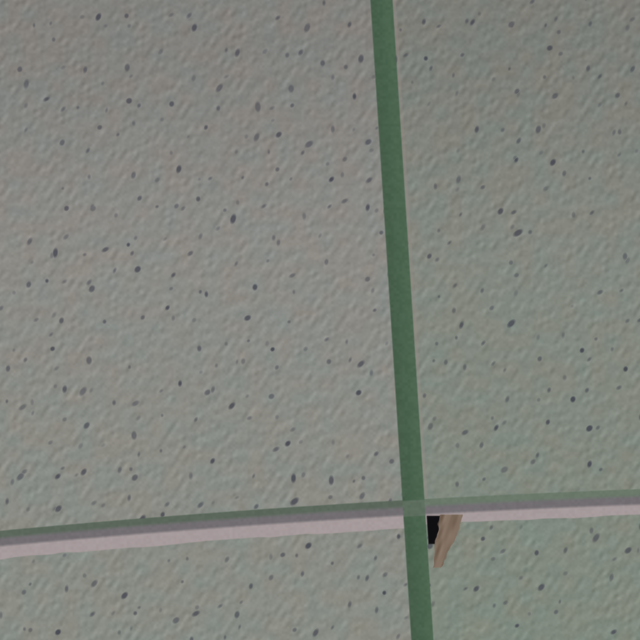
Write a three.js fragment shader that draws this pattern.

```glsl
// Speckled ceiling tiles divided by a green upright bar and a shaded crossing rail, with a chipped corner.
#define TILE_GREY vec3(0.535, 0.532, 0.515)
#define TILE_GREEN vec3(0.505, 0.540, 0.495)
#define BAR_GREEN vec3(0.275, 0.370, 0.290)
#define RAIL_GREEN vec3(0.385, 0.440, 0.385)
#define RAIL_SHADOW vec3(0.445, 0.430, 0.445)
#define RAIL_LIGHT vec3(0.650, 0.605, 0.610)
#define SPECK_DARK vec3(0.250, 0.255, 0.300)
#define CHIP_BROWN vec3(0.480, 0.415, 0.360)
#define BAR_HALF_WIDTH 0.0172
#define SOFT 0.0018
#define GRAIN 0.055

varying vec2 vUv;

float hash(vec2 p) {
  return fract(sin(dot(p, vec2(127.1, 311.7))) * 43758.5453);
}

float noise(vec2 p) {
  vec2 i = floor(p), f = fract(p);
  f = f * f * (3.0 - 2.0 * f);
  return mix(mix(hash(i), hash(i + vec2(1.0, 0.0)), f.x),
             mix(hash(i + vec2(0.0, 1.0)), hash(i + vec2(1.0, 1.0)), f.x), f.y);
}

vec2 rotate(vec2 p, float a) {
  float c = cos(a), s = sin(a);
  return vec2(c * p.x + s * p.y, c * p.y - s * p.x);
}

// 1 between two bounds, with soft edges
float band(float x, float lo, float hi) {
  return smoothstep(lo - SOFT, lo + SOFT, x) * (1.0 - smoothstep(hi - SOFT, hi + SOFT, x));
}

// One slanted oval fleck in some cells of a jittered grid
float specks(vec2 p, float cells, float chance, float size, float seed) {
  vec2 id = floor(p * cells) + seed;
  vec2 jitter = vec2(hash(id), hash(id + 17.3));
  vec2 d = (fract(p * cells) - mix(vec2(0.15), vec2(0.85), jitter)) / cells;
  d = rotate(d, 1.05 + 1.1 * (hash(id + 5.7) - 0.5));
  float grow = size * mix(0.7, 1.25, hash(id + 9.1));
  float r = length(d / vec2(mix(1.1, 1.9, hash(id + 3.9)), 1.0));
  float tone = mix(0.45, 1.0, hash(id + 23.5));
  return step(hash(id + 41.2), chance) * tone * (1.0 - smoothstep(grow - SOFT, grow + SOFT, r));
}

vec3 tile(vec2 p, float side) {
  float green = clamp(0.15 + 0.5 * side + 0.7 * (0.45 - p.y), 0.0, 1.0);
  vec3 col = mix(TILE_GREY, TILE_GREEN, green);
  col *= 1.02 - 0.07 * smoothstep(0.55, 1.0, p.y) - 0.03 * side;

  // Embossed grain, lit from one side, with faint colour mottling
  vec2 g = rotate(p, 1.0) * vec2(95.0, 150.0);
  float relief = noise(g) - noise(g + vec2(0.25, 0.75));
  col += GRAIN * relief + 0.025 * (noise(p * 260.0) - 0.5);
  float mottle = noise(p * 45.0 + 8.0) - 0.5;
  col += mottle * vec3(0.022, -0.008, -0.016);

  float bold = specks(p, 17.0, 0.60, 0.0033, 2.0);
  float faint = specks(p + 0.013, 24.0, 0.60, 0.0023, 61.0);
  return mix(col, SPECK_DARK, max(0.85 * bold, 0.55 * faint));
}

void main() {
  vec2 p = vUv;
  float across = p.x - (0.660 - 0.064 * p.y);
  float below = 0.1706 + 0.094 * p.x - 0.0289 * p.x * p.x - p.y;
  float side = step(0.0, across);
  float fine = noise(p * 230.0) - 0.5;

  vec3 col = tile(p, side);

  // Crossing rail: green lip, violet shadow, pale lower edge
  vec3 lip = mix(RAIL_GREEN * 0.92, RAIL_GREEN * 1.07, side);
  vec3 rail = mix(lip, RAIL_SHADOW, smoothstep(0.007, 0.015, below));
  rail = mix(rail, RAIL_LIGHT, smoothstep(0.021, 0.027, below));
  float railEnd = 0.044 - 0.004 * side + 0.003 * (noise(p * 40.0) - 0.5);
  col = mix(col, rail + 0.025 * fine, band(below, 0.0, railEnd));

  // Upright bar with a warm fringe, paler where the rail meets it
  float fringe = band(across, BAR_HALF_WIDTH, BAR_HALF_WIDTH + 0.005);
  col = mix(col, vec3(0.57, 0.54, 0.51), 0.45 * fringe * (1.0 - step(0.0, below)));
  vec3 bar = BAR_GREEN * (1.0 + 0.08 * smoothstep(-BAR_HALF_WIDTH, BAR_HALF_WIDTH, across));
  bar = mix(bar, RAIL_GREEN, 0.8 * band(below, 0.001, 0.026));
  col = mix(col, bar + 0.03 * fine, band(across, -BAR_HALF_WIDTH, BAR_HALF_WIDTH));

  // Dark gap at the broken corner
  float gap = band(across, BAR_HALF_WIDTH + 0.002, 0.047) * band(p.y, 0.150, 0.194);
  col = mix(col, vec3(0.06, 0.055, 0.065), gap);

  // Torn brown flake, tapering downward
  float t = clamp((p.y - 0.113) / 0.082, 0.0, 1.0);
  float halfWidth = mix(0.007, 0.018, t) + 0.006 * (noise(p * 110.0) - 0.5);
  float offset = abs(p.x - mix(0.683, 0.706, t));
  float flake = (1.0 - smoothstep(halfWidth - SOFT, halfWidth + SOFT, offset)) * band(p.y, 0.113, 0.196);
  float streak = noise(rotate(p, 1.25) * vec2(40.0, 190.0)) - 0.5;
  col = mix(col, CHIP_BROWN + 0.14 * streak, flake);

  gl_FragColor = vec4(col, 1.0);
}
```
